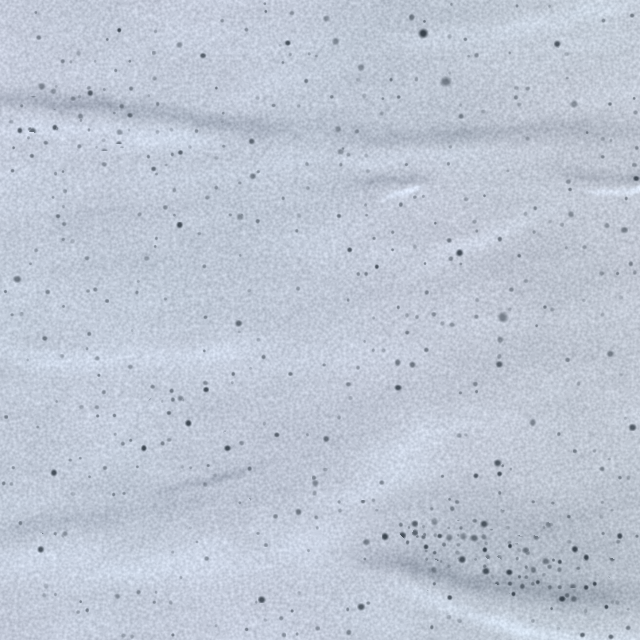
Give the GLSL for this texture, as a Shadertoy shader.

```glsl
// Wind-packed snow: a pale blue-grey sheet with soft tilted drifts and creases,
// a fine crystal grain from cellular noise, and dark grit scattered on jittered
// grids whose density rises inside a few elongated patches.

const vec3 SNOW = vec3(0.758, 0.788, 0.845);
const vec3 GRIT = vec3(0.14, 0.18, 0.22);
const vec3 LIGHT_TINT = vec3(0.90, 1.0, 1.10);
const vec3 SHADE_TINT = vec3(1.02, 1.0, 0.97);

vec2 hash2(vec2 p) {
    vec3 q = fract(p.xyx * vec3(0.1031, 0.1030, 0.0973));
    q += dot(q, q.yzx + 33.33);
    return fract((q.xx + q.yz) * q.zy);
}

// Distance to the nearest random point, in cell units
float cellular(vec2 p) {
    vec2 cell = floor(p), local = fract(p);
    float nearest = 4.0;
    for (int y = -1; y <= 1; y++)
    for (int x = -1; x <= 1; x++) {
        vec2 offset = vec2(x, y);
        vec2 d = offset + hash2(cell + offset + 7.0) - local;
        nearest = min(nearest, dot(d, d));
    }
    return sqrt(nearest);
}

// Balanced speckle: light and dark blobs in equal measure
float speckle(vec2 p) {
    return cellular(p) - cellular(mat2(0.8, 0.6, -0.6, 0.8) * p + 61.0);
}

// Layered, turned and mutually warped sines, roughly -1..1
float waves(vec2 p) {
    float sum = 0.0, amp = 0.5;
    for (int i = 0; i < 5; i++) {
        sum += amp * sin(p.x + 1.3 * sin(p.y + float(i))) * cos(p.y * 0.9 + 0.7 * sin(p.x));
        p = mat2(1.5, 1.0, -1.0, 1.5) * p + 2.7;
        amp *= 0.65;
    }
    return sum;
}

// Soft curved brush: fades along its length and across its width
float stroke(vec2 p, vec2 center, float halfLength, float slope, float bend, float width) {
    vec2 d = p - center;
    float across = (d.y - slope * d.x - bend * d.x * d.x) / width;
    float along = d.x / halfLength;
    return exp(-across * across - along * along * along * along);
}

// Soft elliptical patch, tilted by slope
float patchMask(vec2 p, vec2 center, vec2 size, float slope) {
    vec2 d = p - center;
    d.y -= slope * d.x;
    d /= size;
    return exp(-dot(d, d));
}

// Coverage of soft round grit, at most one grain per grid cell
float grit(vec2 p, float cells, float density, float radius, float seed) {
    vec2 cell = floor(p * cells);
    vec2 pick = hash2(cell + seed);
    vec2 jitter = mix(vec2(0.25), vec2(0.75), hash2(cell + seed + 41.0));
    vec2 d = (fract(p * cells) - jitter) / cells;
    d.x *= mix(0.85, 1.2, fract(pick.y * 5.7));
    float r = radius * mix(0.7, 1.2, pick.y);
    float strength = mix(0.4, 1.0, fract(pick.y * 7.3));
    return step(pick.x, density) * strength * (1.0 - smoothstep(0.35 * r, 1.4 * r, length(d)));
}

float crestLight(vec2 p) {
    float s = 0.8 * stroke(p, vec2(0.16, 0.79), 0.20, -0.03, 0.0, 0.022);
    s += 0.8 * stroke(p, vec2(0.84, 0.965), 0.20, 0.19, 0.1, 0.017);
    s += 0.7 * stroke(p, vec2(0.75, 0.625), 0.12, 0.50, 0.0, 0.018);
    s += 0.8 * stroke(p, vec2(0.18, 0.435), 0.21, 0.02, 0.5, 0.017);
    s += 0.7 * stroke(p, vec2(0.58, 0.24), 0.10, 0.80, 0.0, 0.050);
    s += 0.7 * stroke(p, vec2(0.27, 0.13), 0.33, 0.06, 0.0, 0.038);
    s += 1.2 * stroke(p, vec2(0.85, 0.012), 0.22, -0.18, 0.5, 0.013);
    s += 1.5 * stroke(p, vec2(0.63, 0.697), 0.030, 0.35, 0.0, 0.006);
    s += 1.7 * stroke(p, vec2(0.97, 0.700), 0.055, 0.05, 1.5, 0.006);
    return s + 0.6 * stroke(p, vec2(0.55, 0.745), 0.30, 0.08, 0.0, 0.018);
}

float creaseShade(vec2 p) {
    float s = 1.0 * stroke(p, vec2(0.15, 0.832), 0.23, -0.11, 0.0, 0.014);
    s += 0.7 * stroke(p, vec2(0.68, 0.787), 0.42, 0.0, 0.12, 0.018);
    s += 0.7 * stroke(p, vec2(0.61, 0.718), 0.06, 0.02, 0.0, 0.010);
    s += 0.8 * stroke(p, vec2(0.95, 0.722), 0.08, -0.02, 0.5, 0.011);
    s += 0.8 * stroke(p, vec2(0.33, 0.253), 0.09, 0.25, 0.0, 0.008);
    s += 0.6 * stroke(p, vec2(0.14, 0.190), 0.18, 0.17, 0.0, 0.018);
    s += 1.2 * stroke(p, vec2(0.80, 0.083), 0.24, -0.14, 0.25, 0.020);
    return s + 0.4 * stroke(p, vec2(0.76, 0.16), 0.26, -0.10, 0.0, 0.070);
}

void mainImage(out vec4 fragColor, in vec2 fragCoord) {
    vec2 uv = fragCoord / iResolution.y;

    // Drifts: wide tilted swells, with wobbling crests and creases
    vec2 drift = vec2(uv.x * 5.0, uv.y * 15.0 - uv.x * 2.0);
    vec2 bent = uv + vec2(0.0, 0.010 * waves(uv * vec2(16.0, 12.0)));
    float broken = 0.9 + 0.6 * waves(uv * vec2(18.0, 34.0));
    float tone = 0.026 * waves(drift) + 0.022 * waves(drift * 2.6 + 4.0);
    tone += broken * (0.072 * crestLight(bent) - 0.105 * creaseShade(bent));

    // Crystal grain at two sizes
    float grain = 0.088 * speckle(uv * 165.0) + 0.026 * speckle(uv * 80.0 + 31.0);
    vec3 color = SNOW + tone * mix(SHADE_TINT, LIGHT_TINT, step(0.0, tone)) + grain;
    color += vec3(0.010, 0.0, 0.004) * waves(uv * 4.0 + 1.0);
    color -= vec3(0.004, 0.004, 0.016) * smoothstep(0.4, 1.0, uv.x);

    // Grit: sparse everywhere, crowded in patches
    float crowd = patchMask(uv, vec2(0.80, 0.125), vec2(0.19, 0.045), -0.27);
    crowd += 0.9 * patchMask(uv, vec2(0.085, 0.17), vec2(0.05, 0.015), -0.1);
    crowd += 0.30 * patchMask(uv, vec2(0.29, 0.37), vec2(0.07, 0.04), 0.3);
    crowd += 0.15 * patchMask(uv, vec2(0.10, 0.81), vec2(0.25, 0.06), -0.1);
    float dust = 0.50 * grit(uv, 76.0, 0.06 + 0.30 * crowd, 0.0032, 3.0);
    float grains = 0.85 * grit(uv, 52.0, 0.022 + 0.65 * crowd, 0.0046, 19.0);
    float lumps = grit(uv, 11.0, 0.05, 0.0066, 57.0);
    color = mix(color, GRIT, max(dust, max(grains, lumps)));

    fragColor = vec4(clamp(color, 0.0, 1.0), 1.0);
}
```
